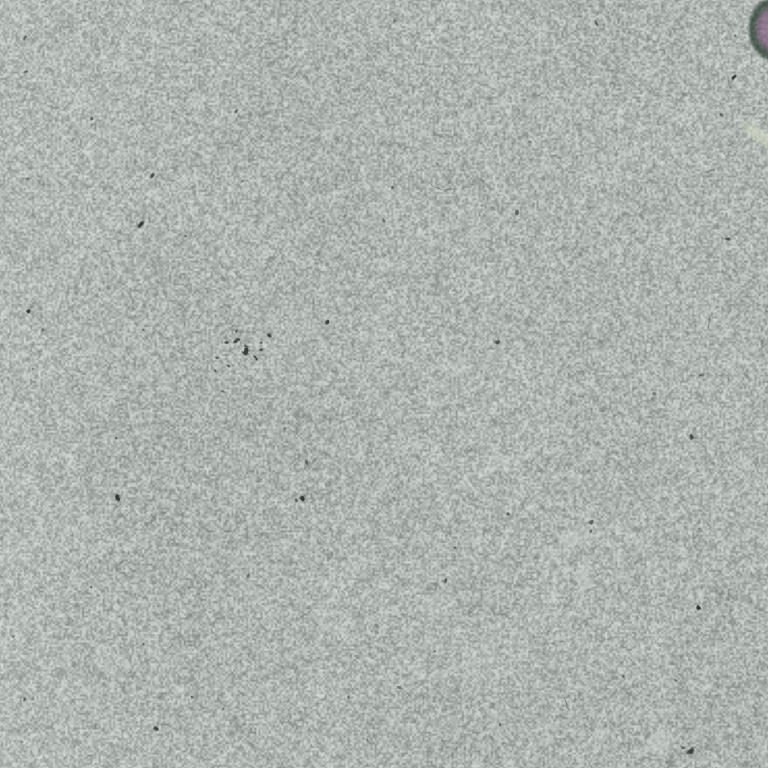
Give the GLSL for this texture, as a Shadertoy shader.

```glsl
// Grey-green grainy paper with dark specks, fine hairs, pale scuffs and a purple bud at the corner.

// Integer hash: four random values in 0..1 for a cell and a seed
vec4 hash4(vec2 cell, float seed) {
    ivec3 i = ivec3(floor(vec3(cell, seed)));
    uvec4 v = uvec4(uvec3(i), 7u) * 1664525u + 1013904223u;
    for (int k = 0; k < 2; k++) {
        v.x += v.y * v.w; v.y += v.z * v.x; v.z += v.x * v.y; v.w += v.y * v.z;
        v ^= v >> 16u;
    }
    return vec4(v >> 8u) / 16777216.0;
}

float valueNoise(vec2 p, float seed) {
    vec2 i = floor(p), f = fract(p);
    f = f * f * (3.0 - 2.0 * f);
    float low = mix(hash4(i, seed).x, hash4(i + vec2(1, 0), seed).x, f.x);
    float high = mix(hash4(i + vec2(0, 1), seed).x, hash4(i + vec2(1, 1), seed).x, f.x);
    return mix(low, high, f.y);
}

float fbm(vec2 p, float seed) {
    float sum = 0.0, gain = 0.5;
    for (int k = 0; k < 4; k++) {
        sum += gain * (valueNoise(p, seed + float(k)) - 0.5);
        p = p * 2.03 + 3.7;
        gain *= 0.5;
    }
    return sum;
}

vec2 rotate(vec2 p, float angle) {
    float c = cos(angle), s = sin(angle);
    return vec2(c * p.x + s * p.y, c * p.y - s * p.x);
}

float cover(float dist, float blur) {
    return 1.0 - smoothstep(-blur, blur, dist);
}

// Ragged, slightly elongated spots, at most one per grid cell
float specks(vec2 uv, float cells, float chance, float radius, float blur, float seed) {
    vec2 cell = floor(uv * cells);
    vec4 place = hash4(cell, seed), form = hash4(cell, seed + 1.0);
    vec2 p = uv - (cell + 0.15 + 0.7 * place.xy) / cells;
    p = rotate(p, 6.28 * form.x) / vec2(1.0 + 0.9 * form.y, 1.0);
    float size = radius * (0.5 + 0.6 * form.z);
    float ragged = 0.7 * size * (valueNoise(uv * 1.2 / radius, seed) - 0.5);
    return step(place.z, chance) * (0.6 + 0.4 * form.w) * cover(length(p) - size + ragged, blur);
}

// Thin bent fibres, at most one per grid cell
float hairs(vec2 uv, float cells, float chance, float seed, float blur) {
    vec2 cell = floor(uv * cells);
    vec4 place = hash4(cell, seed), form = hash4(cell, seed + 1.0);
    vec2 p = uv - (cell + 0.3 + 0.4 * place.xy) / cells;
    p = rotate(p, 6.28 * form.x);
    float bend = (form.y - 0.5) * 24.0 * p.x * p.x + 0.008 * fbm(uv * 70.0, seed);
    float halfLength = 0.006 + 0.014 * form.z;
    float fade = 1.0 - smoothstep(0.6, 1.0, abs(p.x) / halfLength);
    return step(place.z, chance) * fade * (0.2 + 0.4 * form.w) * cover(abs(p.y - bend) - 0.0004, blur);
}

// Loose crumbs gathered around one point
float crumbs(vec2 uv, vec2 centre, float blur) {
    float sum = 0.0;
    for (int k = 0; k < 14; k++) {
        vec4 h = hash4(vec2(k, 3), 61.0);
        vec2 offset = (h.xy - 0.5) * (0.2 + 0.8 * h.z) * vec2(0.15, 0.1);
        vec2 p = rotate(uv - centre - offset, 6.28 * h.w) / vec2(1.7, 1.0);
        sum = max(sum, cover(length(p) - 0.0009 - 0.0018 * h.y * h.w, blur));
    }
    return sum;
}

void mainImage(out vec4 fragColor, in vec2 fragCoord) {
    vec2 uv = fragCoord / iResolution.y;
    float blur = max(0.0012, 0.8 / iResolution.y);

    // Fine paper grain over faint broad mottling
    float grain = 0.215 * (valueNoise(uv * 370.0, 1.0) - 0.5)
                + 0.095 * (valueNoise(rotate(uv, 0.6) * 220.0, 2.0) - 0.5);
    float mottle = 0.035 * fbm(uv * 5.0, 10.0) + 0.03 * fbm(uv * 34.0, 20.0);
    float edgeLight = 0.014 * smoothstep(0.25, 0.0, uv.x);
    float tone = grain + mottle + edgeLight;
    tone -= 0.4 * max(-tone - 0.07, 0.0);
    vec3 color = vec3(0.681, 0.709, 0.692) + tone * vec3(1.0, 1.01, 1.0);

    // Short pale scuffs, mostly at the lower right, and small white flecks
    vec2 along = rotate(uv, 0.35) * vec2(20.0, 48.0);
    float scuffZone = smoothstep(0.45, 0.75, uv.x) * smoothstep(0.62, 0.3, uv.y);
    float scuff = smoothstep(0.16, 0.32, fbm(along, 30.0)) * (0.08 + 0.4 * scuffZone);
    float fleck = 0.5 * specks(uv, 6.0, 0.3, 0.005, 0.004, 40.0)
                + 0.7 * specks(uv, 9.0, 0.1, 0.0025, blur, 43.0);
    color = mix(color, vec3(0.8, 0.825, 0.805), min(scuff + fleck, 0.85));

    // Dark specks, dust, fibres and one cluster of crumbs
    float dark = specks(uv, 8.0, 0.42, 0.0029, blur, 50.0);
    dark = max(dark, 0.75 * specks(uv, 15.0, 0.18, 0.0018, blur, 53.0));
    dark = max(dark, hairs(uv, 6.0, 0.25, 56.0, blur));
    dark = max(dark, 0.85 * crumbs(uv, vec2(0.31, 0.545), blur));
    color = mix(color, vec3(0.12, 0.15, 0.14), 0.92 * dark);

    // Purple bud with a green rim, and a pale leaf tip, cut by the right edge
    float right = iResolution.x / iResolution.y;
    float bud = length((uv - vec2(right + 0.01, 0.962)) / vec2(0.85, 1.0)) - 0.041;
    vec3 budColor = mix(vec3(0.3, 0.36, 0.32), vec3(0.56, 0.47, 0.56), smoothstep(-0.004, -0.02, bud));
    color = mix(color, budColor + 0.4 * grain, cover(bud, 0.004));
    vec2 leaf = rotate(uv - vec2(right - 0.012, 0.824), -0.65);
    float tip = length(leaf / vec2(3.0, 1.0)) - 0.008;
    color = mix(color, vec3(0.77, 0.8, 0.73) + 0.4 * grain, 0.8 * cover(tip, 0.003));

    fragColor = vec4(clamp(color, 0.0, 1.0), 1.0);
}
```
